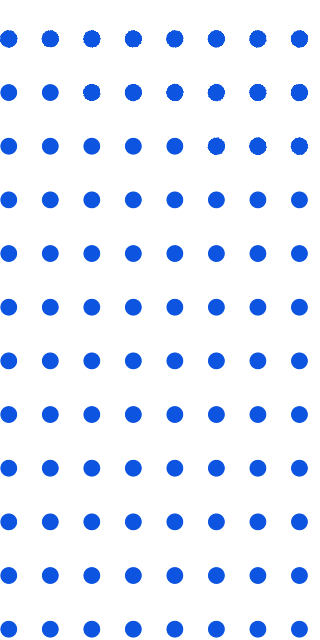
Write a Shadertoy shader that draws this pattern.

```glsl
#define GRID vec2(8.0, 12.0)
#define FIRST_DOT vec2(0.0137, 0.0169)
#define SPACING vec2(0.06488, 0.08385)
#define RADIUS 0.0131
#define WORN_GROWTH 0.0004
#define ROUGHNESS 0.0012
#define ROUGH_SCALE 380.0
#define WEAR_SLOPE 3.0
#define DOT_COLOR vec3(0.05, 0.33, 0.88)
#define PAPER_COLOR vec3(1.0)

vec2 hashGradient(vec2 cell) {
    float h = fract(sin(dot(cell, vec2(127.1, 311.7))) * 43758.5);
    float angle = 6.2832 * h;
    return vec2(cos(angle), sin(angle));
}

float gradientNoise(vec2 p) {
    vec2 cell = floor(p);
    vec2 f = p - cell;
    vec2 u = f * f * f * (f * (f * 6.0 - 15.0) + 10.0);
    vec2 e = vec2(1.0, 0.0);
    float a = dot(hashGradient(cell), f);
    float b = dot(hashGradient(cell + e.xy), f - e.xy);
    float c = dot(hashGradient(cell + e.yx), f - e.yx);
    float d = dot(hashGradient(cell + e.xx), f - e.xx);
    return mix(mix(a, b, u.x), mix(c, d, u.x), u.y);
}

void mainImage(out vec4 fragColor, in vec2 fragCoord) {
    // Both axes are measured in canvas heights
    float pixel = 1.0 / iResolution.y;
    vec2 p = fragCoord * pixel;

    // Nearest dot of the finite grid
    vec2 id = clamp(round((p - FIRST_DOT) / SPACING), vec2(0.0), GRID - 1.0);
    vec2 center = FIRST_DOT + id * SPACING;

    // Ragged edges fill a wedge towards the top right
    float rowFromTop = GRID.y - 1.0 - id.y;
    float worn = step(WEAR_SLOPE * rowFromTop - 1.0, id.x);
    float edgeShift = WORN_GROWTH + ROUGHNESS * gradientNoise(p * ROUGH_SCALE);

    float dist = length(p - center) - RADIUS - worn * edgeShift;

    // Worn dots have a crisper rim
    float softness = pixel * mix(0.6, 0.35, worn);
    float coverage = 1.0 - smoothstep(-softness, softness, dist);
    fragColor = vec4(mix(PAPER_COLOR, DOT_COLOR, coverage), 1.0);
}
```
